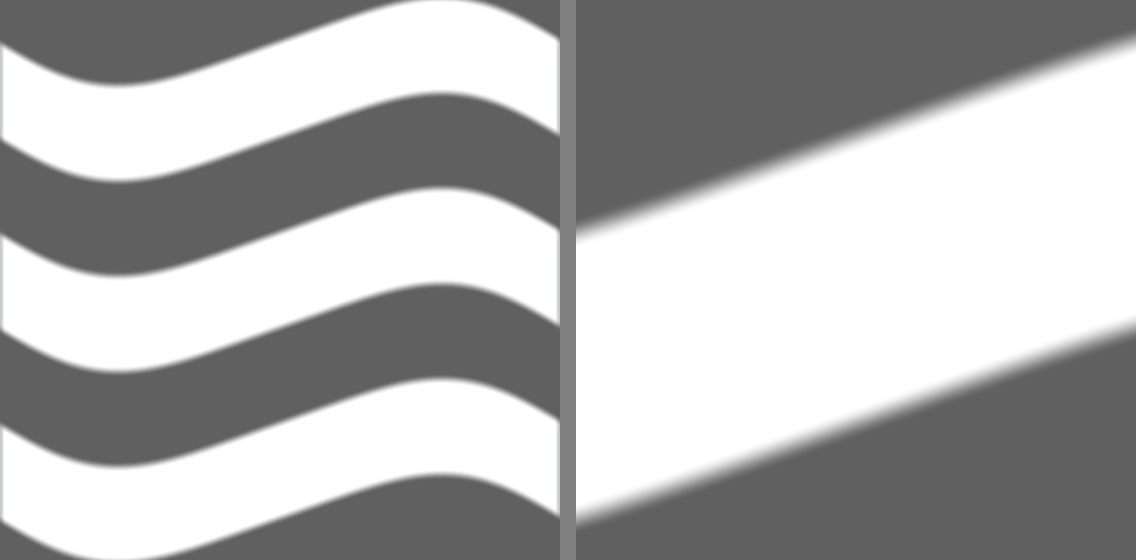
Left: the whole. Right: its middle third, enlarged.
Reproduce this pattern procedurally as a WebGL 2 fragment shader.

```glsl
#version 300 es
precision highp float;
// Soft-edged horizontal wavy stripes in grey and white, with faint seams at the sides.

uniform vec2 u_resolution;
out vec4 fragColor;

const float TAU = 6.2831853;
const vec3 GREY = vec3(0.378);
const vec3 WHITE = vec3(1.0);
const vec3 SEAM_GREY = vec3(0.77, 0.79, 0.80);

const float STRIPE_PERIOD = 0.3404;  // one white plus one grey stripe
const float WAVE_LENGTH = 1.01;      // slightly wider than the canvas
const float WAVE_HEIGHT = 0.0762;
const float WAVE_SKEW = 0.0096;      // second harmonic: long rise, short fall
const float EDGE_SOFTNESS = 0.0095;  // half width of a stripe edge
const float SEAM_WIDTH = 0.009;

// Height of the wave at a distance x from the canvas centre.
float waveHeight(float x) {
    float phase = TAU * x / WAVE_LENGTH;
    return WAVE_HEIGHT * sin(phase) - WAVE_SKEW * sin(2.0 * phase);
}

// Signed vertical distance to the nearest white stripe, negative inside.
float whiteStripeDistance(vec2 p) {
    float row = (p.y - waveHeight(p.x)) / STRIPE_PERIOD;
    return (abs(fract(row + 0.5) - 0.5) - 0.25) * STRIPE_PERIOD;
}

void main() {
    vec2 uv = gl_FragCoord.xy / u_resolution;

    // Stripes
    float softness = max(EDGE_SOFTNESS, 0.75 / u_resolution.y);
    float stripeDistance = whiteStripeDistance(uv - 0.5);
    float white = 1.0 - smoothstep(-softness, softness, stripeDistance);

    // Faint tint of the white along the left and right borders
    float sideDistance = min(uv.x, 1.0 - uv.x);
    float seam = 1.0 - smoothstep(0.15 * SEAM_WIDTH, SEAM_WIDTH, sideDistance);
    vec3 stripeColor = mix(WHITE, SEAM_GREY, seam);

    fragColor = vec4(mix(GREY, stripeColor, white), 1.0);
}
```
